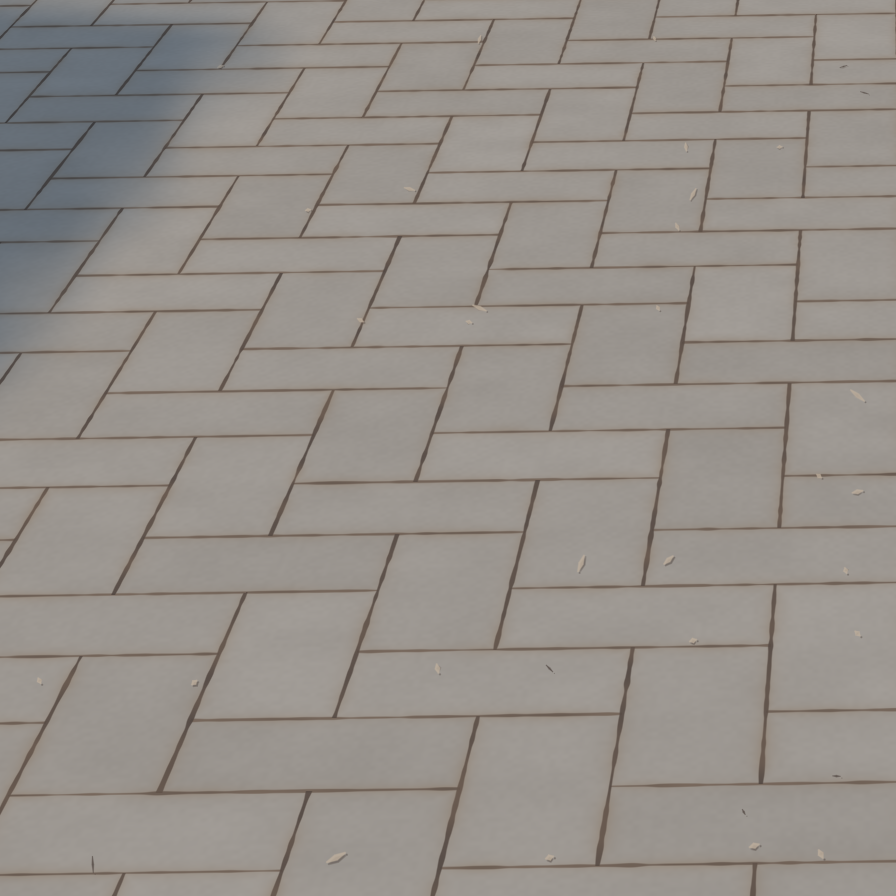
Reproduce this texture procedurally as a WebGL 1 fragment shader.

```glsl
precision highp float;
// Herringbone concrete paving in perspective, with sandy joints, a corner shadow and scattered chips.

uniform vec2 u_resolution;

// Ground plane: canvas = (AXIS_X * x + AXIS_Y * y + ORIGIN) / (1 + DEPTH * y), one unit = half a slab
const vec2 AXIS_X = vec2(0.168, 0.0026);
const vec2 AXIS_Y = vec2(0.0449, 0.0902);
const vec2 ORIGIN = vec2(0.1771, 0.1146);
const float DEPTH = 0.04574;

const vec2 JOINT_HALF = vec2(0.0026, 0.0014);  // upright and level joints, at the front
const float EDGE_SOFT = 0.0011;
const float SAND_REACH = 0.008;
const float SLAB_VARIATION = 0.022;
const int CHIP_COUNT = 34;

const vec3 SLAB = vec3(0.612, 0.592, 0.570);
const vec3 SAND = vec3(0.56, 0.49, 0.42);
const vec3 JOINT_DARK = vec3(0.31, 0.27, 0.25);
const vec3 JOINT_BROWN = vec3(0.44, 0.37, 0.32);
const vec3 CHIP = vec3(0.74, 0.68, 0.61);
const vec3 SHADE_TINT = vec3(0.66, 0.74, 0.83);

float hash(vec2 p) {
  return fract(sin(dot(p, vec2(127.1, 311.7))) * 43758.5453);
}

float noise(vec2 p) {
  vec2 i = floor(p), f = fract(p);
  f = f * f * (3.0 - 2.0 * f);
  return mix(mix(hash(i), hash(i + vec2(1.0, 0.0)), f.x),
             mix(hash(i + vec2(0.0, 1.0)), hash(i + 1.0), f.x), f.y);
}

float cross2(vec2 a, vec2 b) {
  return a.x * b.y - a.y * b.x;
}

// Inverse of the ground projection
vec2 toGround(vec2 p) {
  vec2 q = p - ORIGIN, rise = AXIS_Y - p * DEPTH;
  return vec2(cross2(q, rise), cross2(AXIS_X, q)) / cross2(AXIS_X, rise);
}

// Herringbone slab under g: xy = lower left corner, zw = size
vec4 slabAt(vec2 g) {
  vec2 cell = floor(g);
  float k = floor(mod(cell.x - cell.y + 0.5, 4.0));
  if (k < 2.0) return vec4(cell - vec2(k, 0.0), 2.0, 1.0);
  return vec4(cell - vec2(0.0, 3.0 - k), 1.0, 2.0);
}

// Soft shadow over the upper left corner
float cornerShadow(vec2 p) {
  float d = dot(p - vec2(0.0, 0.52), vec2(-0.79, 0.61));
  d += 0.04 * (noise(p * 13.0) - 0.5);
  float topLight = smoothstep(0.95, 1.0, p.y + 0.1 * (p.x - 0.2));
  return smoothstep(-0.02, 0.12, d) * (1.0 - 0.7 * topLight);
}

// Pale splinters with a small shadow, and a few dark specks
vec3 addChips(vec3 color, vec2 p, float soft) {
  for (int i = 0; i < CHIP_COUNT; i++) {
    float id = float(i);
    vec2 center = vec2(hash(vec2(id, 1.3)), hash(vec2(id, 7.9)));
    float shrink = 1.0 / (1.0 + DEPTH * toGround(center).y);
    float angle = 6.2832 * hash(vec2(id, 4.1));
    float dark = step(0.72, hash(vec2(id, 9.2)));
    float halfLen = shrink * mix(0.004, 0.015, pow(hash(vec2(id, 2.7)), 2.0));
    float halfWidth = shrink * mix(0.0035, 0.0012, dark);
    vec2 axis = vec2(cos(angle), 0.7 * sin(angle));
    vec2 q = p - center;
    vec2 s = q - vec2(0.002, -0.002) * shrink;
    float t = clamp(dot(q, axis) / dot(axis, axis), -halfLen, halfLen);
    float taper = halfWidth * (1.0 - 0.7 * abs(t) / halfLen);
    float body = 1.0 - smoothstep(-soft, soft, length(q - axis * t) - taper);
    float shadow = 1.0 - smoothstep(-soft, soft, length(s - axis * t) - taper);
    color = mix(color, JOINT_DARK, 0.5 * shadow);
    color = mix(color, mix(CHIP, JOINT_DARK, dark), 0.8 * body);
  }
  return color;
}

void main() {
  vec2 p = gl_FragCoord.xy / u_resolution;
  float soft = max(EDGE_SOFT, 0.7 / min(u_resolution.x, u_resolution.y));
  vec2 g = toGround(p);
  float shrink = 1.0 / (1.0 + DEPTH * g.y);

  // Distance to the slab edges, in canvas units
  vec4 slab = slabAt(g);
  vec2 local = g - slab.xy;
  vec2 unit = vec2(AXIS_X.x, AXIS_Y.y - p.y * DEPTH) * shrink;
  vec2 edge = min(local, slab.zw - local) * unit;
  edge += 0.0012 * shrink * (noise(g * 9.0) - 0.5);

  // Slab surface: tone per slab, faint blotches and grain
  float tone = SLAB_VARIATION * (hash(slab.xy + slab.zw * 17.0) - 0.5);
  tone += 0.022 * (noise(g * 2.3) - 0.5) + 0.014 * (noise(g * vec2(24.0, 17.0)) - 0.5);
  vec3 color = SLAB + tone;

  // Sand spilling from the joints
  float patchy = noise(g * 3.1 + 20.0);
  float spill = exp(-min(edge.x, edge.y * 1.6) / (SAND_REACH * shrink));
  color = mix(color, SAND, clamp(spill * (0.2 + 0.55 * patchy), 0.0, 1.0));

  // Joints: upright ones wide and dark, level ones thin and brown
  vec2 jointWidth = JOINT_HALF * shrink * (0.65 + 0.7 * noise(g * 4.7 + 5.0));
  vec2 joint = 1.0 - smoothstep(jointWidth - soft, jointWidth + soft, edge);
  color = mix(color, mix(JOINT_BROWN, JOINT_DARK, 0.6 * patchy), 0.8 * joint.y);
  color = mix(color, mix(JOINT_DARK, JOINT_BROWN, 0.7 * patchy), 0.9 * joint.x);

  color = addChips(color, p, soft);
  color *= mix(vec3(1.0), SHADE_TINT, cornerShadow(p));
  gl_FragColor = vec4(color, 1.0);
}
```
